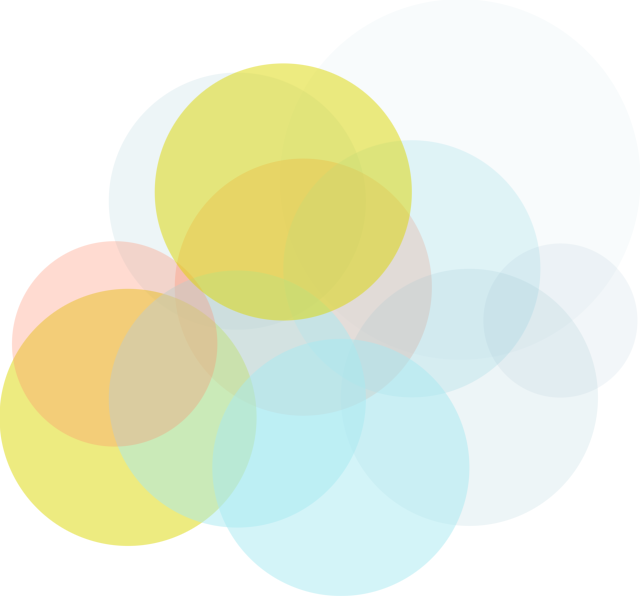
Reproduce this background procedurally as a Shadertoy shader.

```glsl
// Overlapping translucent discs in pale grey, cyan, pink and yellow on white.
// Each disc is a distance function with a smoothed edge, alpha-blended from
// back to front. Positions are in canvas heights from the centre.

#define DISC_RADIUS 0.2157
#define LARGE_RADIUS 0.3025
#define MEDIUM_RADIUS 0.1723
#define SMALL_RADIUS 0.1293
#define CYAN_ALPHA 0.50
#define YELLOW_ALPHA 0.50
#define PINK_ALPHA 0.30
#define TEAL_ALPHA 0.31
#define MIST_ALPHA 0.15

const vec3 WHITE  = vec3(1.0);
const vec3 MIST   = vec3(0.53, 0.73, 0.78);
const vec3 SLATE  = vec3(0.50, 0.65, 0.75);
const vec3 TEAL   = vec3(0.66, 0.88, 0.92);
const vec3 CYAN   = vec3(0.655, 0.914, 0.945);
const vec3 PINK   = vec3(1.00, 0.53, 0.40);
const vec3 YELLOW = vec3(0.86, 0.84, 0.00);

// Blend one translucent disc over the colour so far.
vec3 addDisc(vec3 under, vec2 p, vec2 centre, float radius, vec3 tint, float alpha) {
    float edge = 0.75 / iResolution.y;
    float distanceToRim = length(p - centre) - radius;
    float coverage = 1.0 - smoothstep(-edge, edge, distanceToRim);
    return mix(under, tint, alpha * coverage);
}

void mainImage(out vec4 fragColor, in vec2 fragCoord) {
    vec2 p = (fragCoord - 0.5 * iResolution.xy) / iResolution.y;
    vec3 color = WHITE;

    // Faint discs at the back
    color = addDisc(color, p, vec2( 0.2353,  0.1989), LARGE_RADIUS, MIST, 0.06);
    color = addDisc(color, p, vec2(-0.1387,  0.1625), DISC_RADIUS, MIST, MIST_ALPHA);

    // Centre and right
    color = addDisc(color, p, vec2(-0.0280,  0.0182), DISC_RADIUS, PINK, PINK_ALPHA);
    color = addDisc(color, p, vec2( 0.1541,  0.0490), DISC_RADIUS, TEAL, TEAL_ALPHA);
    color = addDisc(color, p, vec2( 0.2507, -0.1667), DISC_RADIUS, MIST, MIST_ALPHA);
    color = addDisc(color, p, vec2( 0.4034, -0.0378), SMALL_RADIUS, SLATE, 0.10);

    // Lower left
    color = addDisc(color, p, vec2(-0.3221, -0.2003), DISC_RADIUS, YELLOW, YELLOW_ALPHA);
    color = addDisc(color, p, vec2(-0.1387, -0.1695), DISC_RADIUS, CYAN, CYAN_ALPHA);
    color = addDisc(color, p, vec2(-0.3445, -0.0770), MEDIUM_RADIUS, PINK, PINK_ALPHA);

    // Bright discs in front
    color = addDisc(color, p, vec2(-0.0616,  0.1779), DISC_RADIUS, YELLOW, YELLOW_ALPHA);
    color = addDisc(color, p, vec2( 0.0350, -0.2843), DISC_RADIUS, CYAN, CYAN_ALPHA);

    fragColor = vec4(color, 1.0);
}
```
